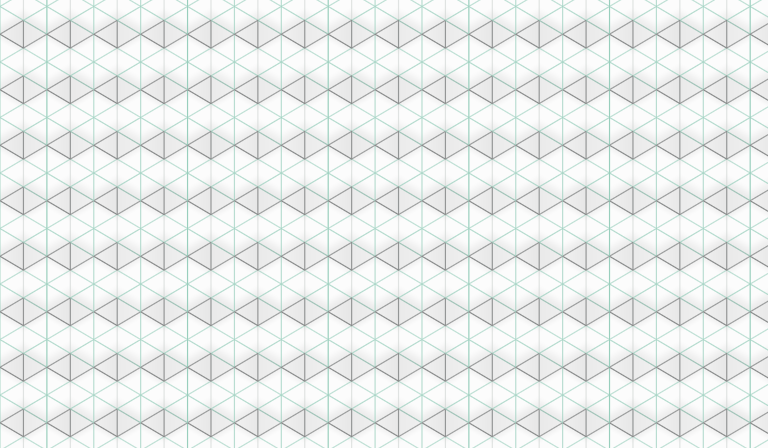
This pattern is drawn by a Shadertoy shader. Its source:

```glsl
// Pale triangular lattice with soft grey diamond bands and fine teal and grey lines
#define COLUMNS 16.38
#define ROWS 8.07
#define BAND_PHASE 0.616
#define LINE_WIDTH 0.00155
#define TONE_VARIATION 0.008
#define PAPER vec3(0.988)
#define TEAL vec3(0.60, 0.81, 0.74)
#define GRAPHITE vec3(0.52, 0.53, 0.53)
#define PALE_GREY vec3(0.82, 0.84, 0.83)

float hash(vec2 p) {
    vec3 q = fract(vec3(p.xyx) * 0.1031);
    q += dot(q, q.yzx + 33.33);
    return fract((q.x + q.y) * q.z);
}

// Coverage of a line, for a distance in canvas widths
float stroke(float distance) {
    float pixel = 1.0 / iResolution.x;
    return clamp((0.5 * (LINE_WIDTH + pixel) - distance) / pixel, 0.0, 1.0)
         * min(1.0, LINE_WIDTH / pixel);
}

// Soft tone inside the diamonds and shadow falling away from them
float paperShade(float across, float v, bool leftSide) {
    float outside = abs(v) - 0.25 * (1.0 - across);
    float reach = v < 0.0 ? 0.27 : 0.15;
    float depth = v < 0.0 ? 0.060 : 0.040;
    float shadow = depth * (1.0 - smoothstep(0.0, reach, outside));
    float inner = leftSide ? mix(0.082, 0.045, across) : mix(0.070, 0.050, across);
    float pixel = ROWS / iResolution.y;
    return mix(inner, shadow, smoothstep(-pixel, pixel, outside));
}

void mainImage(out vec4 fragColor, in vec2 fragCoord) {
    vec2 uv = fragCoord / iResolution.xy;
    vec2 grid = vec2(uv.x * COLUMNS, (1.0 - uv.y) * ROWS - BAND_PHASE);
    vec2 cell = vec2(floor(grid.x), floor(grid.y + 0.5));
    float v = grid.y - cell.y;                   // downward from the band centre
    float u = fract(grid.x) - 0.5;
    float across = 2.0 * abs(u);                 // 0 at diamond axis, 1 at its tips
    bool leftSide = u < 0.0;
    bool upper = v < 0.0;

    // Distances to both diagonal families and both vertical families
    vec2 cellSize = vec2(1.0 / COLUMNS, iResolution.y / (iResolution.x * ROWS));
    float slope = 0.5 * cellSize.y / cellSize.x;
    float toNormal = cellSize.y * inversesqrt(1.0 + slope * slope);
    float diamondEdge = abs(abs(v) - 0.25 * (1.0 - across)) * toNormal;
    float outerEdge = abs(abs(v) - 0.25 * (1.0 + across)) * toNormal;
    float axisLine = abs(u) * cellSize.x;
    float tipLine = (0.5 - abs(u)) * cellSize.x;

    // Shaded paper with slight variation between diamonds
    float variation = (hash(cell + 7.0) - 0.5) * TONE_VARIATION;
    float shade = paperShade(across, v, leftSide);
    vec3 color = PAPER - shade - variation * smoothstep(0.0, 0.06, shade);

    // Teal lattice, with every third vertical stronger
    float column = floor(grid.x + 0.5);
    float strength = mod(column, 3.0) == 1.0 ? 1.0 : 0.68;
    color = mix(color, TEAL, stroke(outerEdge) * (upper ? 0.72 : 0.62));
    color = mix(color, TEAL, stroke(tipLine) * strength);

    // Vertical axes turn dark inside the diamonds
    float inBand = 1.0 - smoothstep(0.24, 0.26, abs(v));
    vec3 axisColor = mix(PALE_GREY, GRAPHITE, inBand);
    color = mix(color, axisColor, stroke(axisLine) * mix(0.65, 0.85, inBand));

    // Dark left triangles and lower edges, teal upper right edges
    vec3 edgeColor = !leftSide && upper ? mix(TEAL, GRAPHITE, 0.25) : GRAPHITE;
    float edgeStrength = leftSide ? (upper ? 0.78 : 0.95) : (upper ? 0.85 : 0.75);
    color = mix(color, edgeColor, stroke(diamondEdge) * edgeStrength);

    fragColor = vec4(color, 1.0);
}
```
